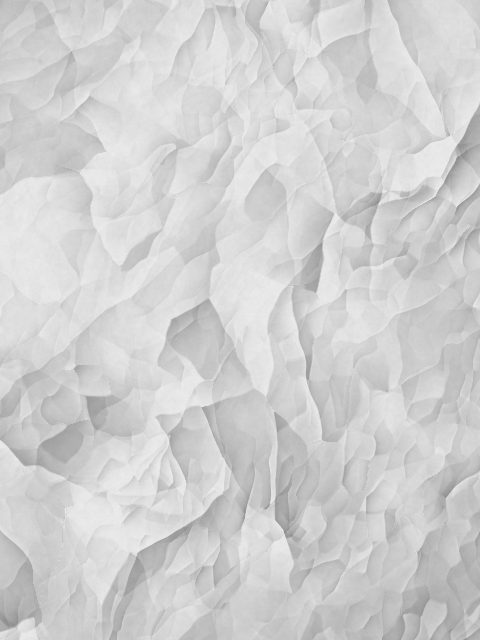
Give the GLSL for this texture, as a WebGL 1 fragment shader.

```glsl
precision highp float;
// Crumpled white paper lit softly from the upper left.
// Stretched, warped Voronoi layers give tilted facets; each cell border is a
// fold with a wide shaded side and a narrow lit side. Fine grain lies on top.

#define PAPER_WHITE 0.932
#define LIGHT_FALLOFF 0.18
#define RELIEF 1.25
#define CREASE_SOFT 0.0022
#define SHADE_FADE 4.2
#define GLINT_FADE 10.0
#define STRETCH 1.9
#define GRAIN 0.018

uniform vec2 u_resolution;

const vec2 LIGHT_DIR = vec2(-0.8, 0.6);

float hash1(vec2 p) {
  vec3 q = fract(p.xyx * 0.1031);
  q += dot(q, q.yzx + 33.33);
  return fract((q.x + q.y) * q.z);
}

vec2 hash2(vec2 p) {
  return vec2(hash1(p + 17.3), hash1(p + 91.7));
}

float noise(vec2 p) {
  vec2 i = floor(p), f = fract(p);
  f = f * f * (3.0 - 2.0 * f);
  return mix(mix(hash1(i), hash1(i + vec2(1.0, 0.0)), f.x),
             mix(hash1(i + vec2(0.0, 1.0)), hash1(i + 1.0), f.x), f.y);
}

vec2 noise2(vec2 p) {
  return vec2(noise(p), noise(p + 47.2)) - 0.5;
}

// Cell centre relative to q
vec2 toCentre(vec2 cell, vec2 q) {
  return cell + 0.03 + 0.94 * hash2(cell) - q;
}

// Tilt and bend of one facet, r pointing to its centre
float facetTone(vec2 cell, vec2 r, vec2 light) {
  vec2 tilt = 2.0 * hash2(cell + 7.7) - 1.0;
  return 0.5 * dot(tilt, light) + 0.55 * dot(r, tilt.yx);
}

// Signed shading of one layer of folds: negative is shadow, positive is light
float folds(vec2 p, float scale, float angle, float seed) {
  float c = cos(angle), s = sin(angle);
  mat2 turn = mat2(c, -s * STRETCH, s, c * STRETCH);
  vec2 light = normalize(turn * LIGHT_DIR);
  vec2 q = turn * p * scale + seed;
  vec2 base = floor(q), own = base, other = base;
  vec2 r1 = vec2(0.0), r2 = vec2(0.0);
  float nearest = 9.0, border = 9.0, shade = 0.0;
  float soft = CREASE_SOFT * scale;

  // Find the facet
  for (int j = -1; j <= 1; j++)
  for (int i = -1; i <= 1; i++) {
    vec2 cell = base + vec2(float(i), float(j));
    vec2 r = toCentre(cell, q);
    float d = dot(r, r);
    if (d < nearest) { nearest = d; r1 = r; own = cell; }
  }

  // Add up the folds along its borders; few are strong
  for (int j = -2; j <= 2; j++)
  for (int i = -2; i <= 2; i++) {
    vec2 cell = base + vec2(float(i), float(j));
    vec2 r = toCentre(cell, q);
    vec2 across = r - r1;
    if (dot(across, across) > 0.0001) {
      vec2 n = normalize(across);
      float d = max(dot(0.5 * (r + r1), n), 0.0);
      if (d < border) { border = d; other = cell; r2 = r; }
      float k = 2.0 * hash1(own + cell + 5.5) - 1.0;
      float lit = k * abs(k) * dot(n, light) * smoothstep(0.0, soft, d);
      shade += lit > 0.0 ? 1.4 * lit * exp(-d * GLINT_FADE)
                         : 1.5 * lit * exp(-d * SHADE_FADE);
    }
  }

  // Blend facets across the nearest border
  float mine = facetTone(own, r1, light);
  float theirs = facetTone(other, r2, light);
  float side = 0.5 + 0.5 * smoothstep(0.0, soft, border);
  float patches = smoothstep(0.15, 0.85, noise(p * (2.5 + 0.3 * scale) + seed));
  return (shade + mix(theirs, mine, side)) * mix(0.4, 1.4, patches);
}

void main() {
  vec2 p = gl_FragCoord.xy / u_resolution.y;

  // Uneven fold lines
  vec2 w = p + 0.075 * noise2(p * 4.0) + 0.024 * noise2(p * 14.0 + 3.1)
             + 0.011 * noise2(p * 38.0 + 8.4);

  // Small folds gather mostly to the lower right
  float crowd = noise(p * 4.5 + 21.0) + 0.55 * (p.x - p.y) + 0.1;
  float crumple = mix(0.55, 1.2, smoothstep(0.1, 0.9, crowd));

  float relief = 0.062 * folds(w, 3.4, 1.0, 11.0)
               + 0.062 * folds(w, 6.5, 2.1, 43.0) * mix(0.6, 1.0, crumple)
               + 0.058 * folds(w, 11.0, 0.8, 75.0) * crumple
               + 0.042 * folds(w, 21.0, 1.4, 107.0) * crumple;

  // Broad light, brightest at the left
  float away = smoothstep(0.1, 1.0, distance(p, vec2(0.17, 0.58)));
  float tone = PAPER_WHITE - LIGHT_FALLOFF * away + RELIEF * relief;
  tone += 0.03 * (noise(p * 7.0 + 60.0) - 0.5);

  // Roll off the highlights and lift the deepest shade
  tone = 0.91 - 0.022 * log(1.0 + exp((0.91 - tone) / 0.022));
  tone = max(tone, 0.58 + 0.3 * (tone - 0.58));

  // Paper grain
  tone += GRAIN * (noise(p * 330.0) + noise(p * 120.0) - 1.0);
  gl_FragColor = vec4(vec3(tone), 1.0);
}
```
